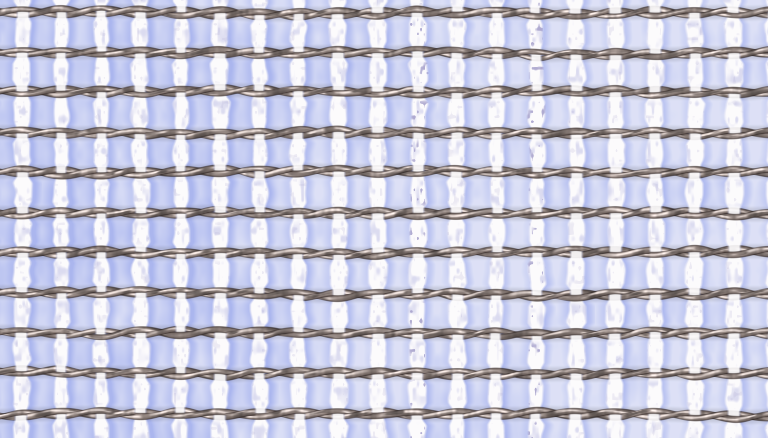
Write a WebGL 2 fragment shader that draws this texture.

```glsl
#version 300 es
precision highp float;
// Woven mesh: translucent white upright strands held by twisted pairs of metal
// wire, over a pale lavender ground. Each strand passes between the two wires
// of a pair; value noise bends the strands, mottles them and wears the metal.
uniform vec2 u_resolution;
out vec4 fragColor;

// Lengths are fractions of the canvas height.
const vec2 PITCH = vec2(0.0903, 0.0918);   // column and row spacing
const vec2 FIRST = vec2(0.0502, 0.0550);   // first column and first row
const float STRAND_HALF = 0.0185;
const float WIRE_HALF = 0.0068;
const float TWIST = 0.0062;                // sideways swing of each wire
const float COLUMN_WANDER = 0.008;
const float ROW_WANDER = 0.013;
const float PI = 3.14159;

const vec3 GROUND_LIGHT = vec3(0.865, 0.880, 0.965);
const vec3 GROUND_DEEP = vec3(0.67, 0.715, 0.935);
const vec3 STRAND_WHITE = vec3(0.99, 0.985, 0.99);
const vec3 STRAND_HAZE = vec3(0.86, 0.86, 0.94);
const vec3 STRAND_SPECK = vec3(0.66, 0.64, 0.80);
const vec3 METAL_DARK = vec3(0.20, 0.155, 0.145);
const vec3 METAL_MID = vec3(0.49, 0.44, 0.42);
const vec3 METAL_SHINE = vec3(0.93, 0.88, 0.86);

float hash(vec2 p) {
  return fract(sin(dot(p, vec2(127.1, 311.7))) * 43758.5453);
}

float noise(vec2 p) {
  vec2 i = floor(p), f = fract(p);
  f = f * f * (3.0 - 2.0 * f);
  return mix(mix(hash(i), hash(i + vec2(1, 0)), f.x),
             mix(hash(i + vec2(0, 1)), hash(i + vec2(1, 1)), f.x), f.y);
}

// Offset of a thread from its ideal line, different for every thread.
float wander(float along, float thread) {
  float slow = noise(vec2(along * 4.0, thread * 7.3 + 2.0));
  float quick = noise(vec2(along * 17.0, thread * 5.1 + 40.0));
  return 0.65 * slow + 0.35 * quick - 0.5;
}

// Lavender ground, deeper beside the strands, in patches and to the left.
vec3 ground(vec2 p, float edge, float side, float aspect) {
  float cloud = noise(p * 34.0) - 0.5;
  float patches = noise(p * 7.0 + 12.0) - 0.5;
  float rim = 1.0 - smoothstep(0.0, 0.024, edge + 0.010 * cloud);
  float deep = rim * (side > 0.0 ? 0.75 : 0.40) + 0.40 * cloud + 0.50 * patches;
  deep += 0.45 * (1.0 - smoothstep(0.0, 0.65, p.x / aspect));
  return mix(GROUND_LIGHT, GROUND_DEEP, clamp(deep, 0.0, 1.0));
}

// White strand: clear near the wires, hazy and flecked between them.
vec3 strand(vec2 p, float across, float between, float column) {
  float mottle = noise(vec2(p.x * 110.0, p.y * 55.0) + column);
  float haze = smoothstep(0.50, 0.95, mottle) * between;
  haze = max(haze, 0.9 * smoothstep(0.72, 1.0, across) * between * mottle);
  vec3 color = mix(STRAND_WHITE, STRAND_HAZE, haze);
  float fleck = smoothstep(0.74, 0.92, noise(p * vec2(130.0, 90.0) + 31.0));
  float dirt = 0.20 + 0.70 * step(0.72, hash(vec2(column, 9.0)));
  return mix(color, STRAND_SPECK, fleck * dirt * between);
}

// Metal shading; v runs from -1 to 1 across the wire.
vec3 metal(float v, float along, float seed, float rise) {
  float body = sqrt(max(1.0 - v * v, 0.0));
  float wear = noise(vec2(along * 4.5, v * 1.2 + seed * 9.7));
  vec3 color = mix(METAL_DARK, METAL_MID, smoothstep(0.25, 0.95, body));
  float streak = exp(-pow((v - 0.05 - 0.35 * rise) / 0.50, 2.0));
  color = mix(color, METAL_SHINE, streak * (0.18 + 0.85 * smoothstep(0.2, 0.85, wear)));
  float shade = 1.0 - 0.28 * rise * rise * smoothstep(0.7, 0.1, wear);
  return color * shade * (0.90 + 0.20 * noise(vec2(along * 13.0, seed * 3.1)));
}

void main() {
  vec2 p = gl_FragCoord.xy / u_resolution.y;
  float aspect = u_resolution.x / u_resolution.y;
  float soft = max(1.0 / u_resolution.y, 0.0012);

  // Nearest thread each way, and distances from their wandering centres.
  float column = floor((p.x - FIRST.x) / PITCH.x + 0.5);
  float row = floor((p.y - FIRST.y) / PITCH.y + 0.5);
  float dx = p.x - FIRST.x - column * PITCH.x - COLUMN_WANDER * wander(p.y, column);
  float dy = p.y - FIRST.y - row * PITCH.y - ROW_WANDER * wander(p.x, row + 60.0);
  dy -= 0.006 * (hash(vec2(row, 3.0)) - 0.5);

  // Ground and strands; strands swell between wires and pinch under them.
  float between = smoothstep(0.010, 0.028, abs(dy));
  float swell = 0.70 + 0.32 * between + 0.16 * (hash(vec2(column, 5.0)) - 0.5);
  swell += 0.42 * between * (noise(vec2(p.y * 34.0, column * 3.7 + step(0.0, dx))) - 0.5);
  float halfWidth = STRAND_HALF * swell;
  float edge = abs(dx) - halfWidth;
  float cover = 1.0 - smoothstep(-2.0 * soft, 1.5 * soft, edge);
  vec3 color = ground(p, max(edge, 0.0), dx, aspect);
  color *= 1.0 - 0.10 * (1.0 - smoothstep(0.010, 0.021, abs(dy)));
  color = mix(color, strand(p, abs(dx) / halfWidth, between, column), cover);

  // Two wires that swap sides in every gap; the rising one lies on top there.
  float along = (p.x - FIRST.x) / PITCH.x;
  float rising = mod(floor(along), 2.0) * 2.0 - 1.0;
  float upperSide = 1.0 - 2.0 * mod(abs(column), 2.0);
  float frontSide = hash(vec2(column, row + 17.0)) < 0.65 ? 1.0 : -1.0;
  float swing = TWIST * (0.85 + 0.4 * hash(vec2(column, row)));
  for (int i = 0; i < 2; i++) {
    float side = i == 0 ? -rising : rising;
    float offset = dy - side * swing * cos(PI * along);
    float thick = WIRE_HALF * (0.82 + 0.36 * noise(vec2(along * 2.0, row * 4.0 + side)));
    float mask = 1.0 - smoothstep(-soft, soft, abs(offset) - thick);
    float hidden = side * upperSide * frontSide < 0.0 ? 0.90 * cover : 0.0;
    float rise = -side * sin(PI * along);
    color = mix(color, metal(offset / thick, along, row * 2.0 + side, rise), mask * (1.0 - hidden));
  }
  fragColor = vec4(color, 1.0);
}
```
